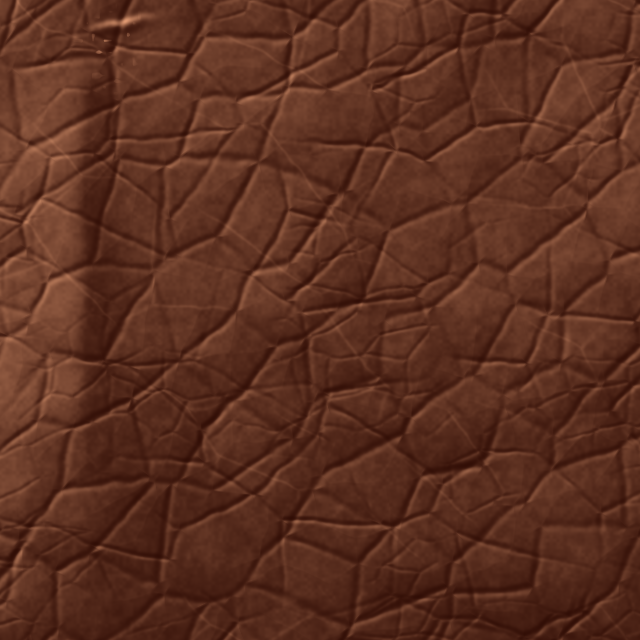
Reproduce this texture procedurally as a Shadertoy shader.

```glsl
// Brown grained leather with a soft vertical fold and a small scar at the left.
// Lightly warped Voronoi borders carve creases into a height field, which is
// lit from the upper left; pale veins, broad shading and grain finish the tone.

const vec3 LEATHER = vec3(0.35, 0.18, 0.12);
const vec3 TONE_TINT = vec3(1.0, 0.8, 0.62);
const vec2 TO_LIGHT = vec2(-0.57, 0.82);

vec2 hash22(vec2 p) {
    vec3 q = fract(p.xyx * vec3(0.1031, 0.1030, 0.0973));
    q += dot(q, q.yzx + 33.33);
    return fract((q.xx + q.yz) * q.zy);
}

float noise(vec2 p) {
    vec2 cell = floor(p), f = fract(p);
    f = f * f * (3.0 - 2.0 * f);
    float low = mix(hash22(cell).x, hash22(cell + vec2(1, 0)).x, f.x);
    float high = mix(hash22(cell + vec2(0, 1)).x, hash22(cell + vec2(1, 1)).x, f.x);
    return mix(low, high, f.y);
}

vec2 warp(vec2 p, float frequency, float amount) {
    vec2 q = p * frequency;
    return p + amount * (vec2(noise(q + 11.3), noise(q + 47.9)) - 0.5);
}

vec2 rotate(vec2 p, float angle) {
    float c = cos(angle), s = sin(angle);
    return vec2(c * p.x - s * p.y, s * p.x + c * p.y);
}

float bell(float d, float width) {
    return exp(-d * d / (width * width));
}

// Distance to the nearest border between Voronoi cells, in cell units
float borderDistance(vec2 p) {
    vec2 base = floor(p), f = fract(p);
    vec2 nearestCell = vec2(0), nearest = vec2(0);
    float best = 8.0;
    for (int y = -1; y <= 1; y++)
    for (int x = -1; x <= 1; x++) {
        vec2 cell = vec2(x, y);
        vec2 r = cell + hash22(base + cell) - f;
        float d = dot(r, r);
        if (d < best) { best = d; nearest = r; nearestCell = cell; }
    }
    float border = 8.0;
    for (int y = -2; y <= 2; y++)
    for (int x = -2; x <= 2; x++) {
        vec2 cell = nearestCell + vec2(x, y);
        vec2 r = cell + hash22(base + cell) - f;
        vec2 across = r - nearest;
        if (dot(across, across) > 0.00001)
            border = min(border, dot(0.5 * (nearest + r), normalize(across)));
    }
    return border;
}

// Border distance in canvas units for slanted, slightly stretched cells
float creaseDistance(vec2 p, float scale, float angle, float stretch) {
    vec2 q = rotate(p, angle) * scale * vec2(1.0 / stretch, 1.0);
    return borderDistance(q + scale * 3.7) / scale;
}

vec2 hideWarp(vec2 p) {
    return warp(warp(p, 9.0, 0.016), 45.0, 0.005);
}

// Pillowed grains cut by main creases, crossing folds and thin wrinkles
float leatherHeight(vec2 p) {
    vec2 q = hideWarp(p);
    float mainCrease = creaseDistance(q, 9.5, -0.85, 1.3);
    float crossFold = creaseDistance(q + 0.31, 8.0, 0.3, 1.3);
    float wrinkle = creaseDistance(q, 18.0, -0.2, 1.4);
    float mainDepth = mix(0.5, 1.2, noise(p * 11.0));
    float crossDepth = mix(0.15, 0.85, smoothstep(0.2, 0.75, noise(p * 9.0 + 23.0)));
    float wrinkleDepth = 0.35 * smoothstep(0.4, 0.8, noise(p * 8.0 + 61.0));
    return 0.75 * smoothstep(0.0, 0.05, mainCrease)
         + 0.35 * smoothstep(0.0, 0.04, crossFold)
         - mainDepth * bell(mainCrease, 0.0058)
         - crossDepth * bell(crossFold, 0.0043)
         - wrinkleDepth * bell(wrinkle, 0.0034)
         + 0.2 * noise(p * 75.0) + 0.25 * noise(p * 30.0);
}

// Fine pale lines that cut straight across the grains
float veinTone(vec2 p) {
    float vein = creaseDistance(hideWarp(p) + 0.57, 7.5, 0.6, 1.5);
    return 0.065 * bell(vein, 0.0026) * smoothstep(0.3, 0.65, noise(p * 7.0 + 83.0));
}

// Raised strip along the left side and the shadow beside it
float foldTone(vec2 p) {
    float edge = 0.133 + 0.02 * (noise(vec2(p.y * 7.0, 3.0)) - 0.5);
    float x = p.x - edge;
    float span = smoothstep(0.15, 0.5, p.y) * (1.0 - smoothstep(0.78, 0.95, p.y));
    float strip = 1.0 - smoothstep(-0.03, 0.008, x);
    float shadow = smoothstep(-0.01, 0.012, x) * (1.0 - smoothstep(0.012, 0.1, x));
    return strip * (0.035 + 0.08 * span) - 0.085 * shadow * span;
}

// Pale tear in a dark hollow, with a sprinkle of bright flecks below
float scarTone(vec2 p) {
    vec2 q = rotate(p - vec2(0.187, 0.966), -0.2);
    float taper = bell(q.x, 0.045);
    float bend = q.y - 0.004 * (noise(vec2(q.x * 55.0, 5.0)) - 0.5);
    float tear = 0.46 * taper * bell(bend, 0.006);
    float hollow = 0.08 * bell(length(q * vec2(0.65, 1.0)), 0.05);
    float underside = 0.12 * taper * bell(bend + 0.014, 0.006);
    float fleckZone = bell(length((p - vec2(0.173, 0.93)) * vec2(1.3, 1.0)), 0.045);
    float flecks = smoothstep(0.8, 0.95, noise(p * 110.0)) * fleckZone;
    return tear - hollow - underside + 0.35 * flecks;
}

void mainImage(out vec4 fragColor, in vec2 fragCoord) {
    vec2 p = fragCoord / iResolution.y;

    // Relief from the height difference along the light direction
    vec2 halfStep = 0.0019 * TO_LIGHT;
    float away = leatherHeight(p - halfStep);
    float toward = leatherHeight(p + halfStep);
    float tone = 0.33 * (away - toward) + veinTone(p);
    tone += 0.03 * (0.5 * (away + toward) - 0.6);

    // Broad shading, mottling and grain
    tone += mix(-0.052, 0.016, smoothstep(0.0, 0.65, p.y));
    tone += 0.075 * (noise(p * 5.0 + 9.0) - 0.5);
    tone += 0.07 * (noise(p * 13.0 + 31.0) - 0.5);
    tone += 0.045 * (noise(p * vec2(95.0, 70.0)) - 0.5);
    tone += 0.04 * (noise(p * 180.0) - 0.5);
    tone += foldTone(p) + scarTone(p);

    // Soft floor keeps the creases warm
    tone = tone < 0.0 ? 0.18 * (exp(tone / 0.18) - 1.0) : tone;
    fragColor = vec4(clamp(LEATHER + tone * TONE_TINT, 0.0, 1.0), 1.0);
}
```
